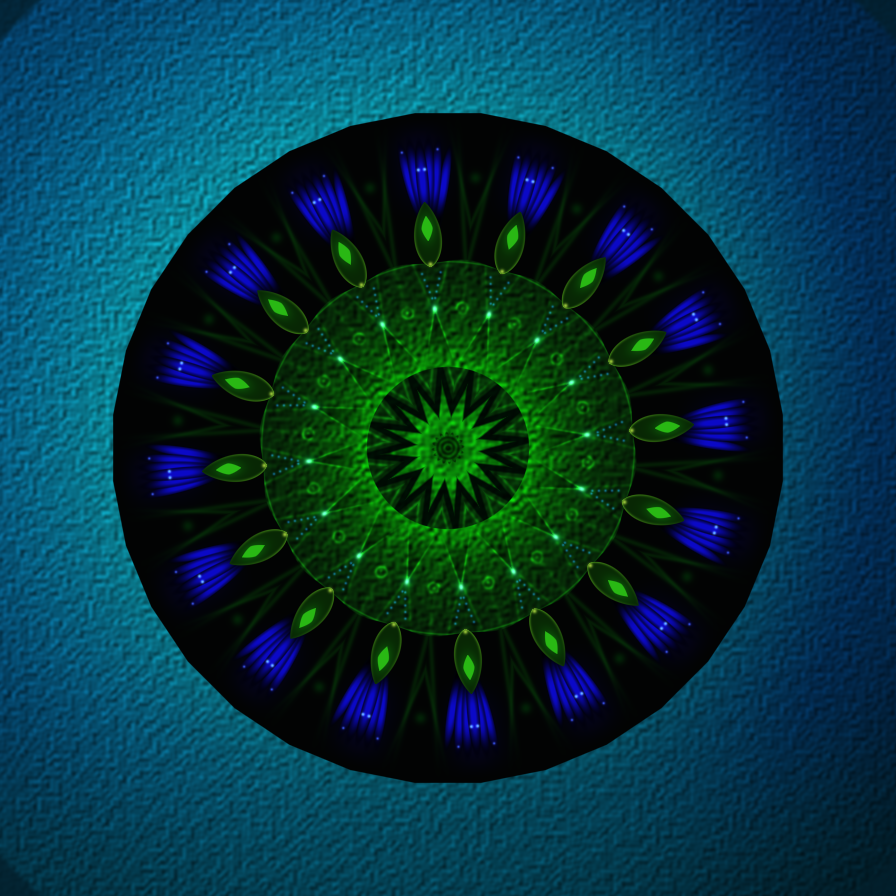
This pattern is drawn by a Shadertoy shader. Its source:

```glsl
// A sixteen-fold green and blue feather mandala on a black disc over embossed teal.
// The plane is folded into one sector (x = radial, y = sideways), where the star,
// beads, bulbs and feathers are drawn from distance functions and glows.
#define PETALS 16.0
#define TURN 0.095
#define DISC_R 0.3737
#define GREEN_R 0.209
#define STAR_R 0.0905
#define GRAIN 210.0
#define BLUE vec3(0.045, 0.035, 0.78)
#define LEAF vec3(0.06, 0.60, 0.05)
#define TEAL vec3(0.035, 0.44, 0.50)
#define DEEP vec3(0.01, 0.20, 0.38)

float hash(vec2 p) {
    return fract(sin(dot(p, vec2(127.1, 311.7))) * 43758.545);
}

float noise(vec2 p) {
    vec2 i = floor(p), f = fract(p);
    f = f * f * (3.0 - 2.0 * f);
    return mix(mix(hash(i), hash(i + vec2(1, 0)), f.x),
               mix(hash(i + vec2(0, 1)), hash(i + vec2(1, 1)), f.x), f.y);
}

float fill(float d, float aa) { return 1.0 - smoothstep(-aa, aa, d); }
float glow(vec2 v, float size) { return exp(-dot(v, v) / (size * size)); }
float line(float d, float width) { return exp(-d * d / (width * width)); }

// Angle folded into one of n equal sectors around zero
float fold(float angle, float n) {
    float s = 6.28319 / n;
    return mod(angle + 0.5 * s, s) - 0.5 * s;
}

vec3 backdrop(vec2 p, float r, float relief) {
    float diagonal = dot(p, vec2(-0.707, 0.707));
    float halo = exp(-max(r - DISC_R, 0.0) * 6.5);
    float side = smoothstep(0.15, 0.5, p.x);
    vec3 c = mix(DEEP, TEAL, clamp(halo * (0.9 + 0.6 * diagonal) - 0.35 * side, 0.0, 1.0));
    c = mix(c, vec3(0.015, 0.31, 0.37), 0.65 * smoothstep(-0.25, -0.5, p.y));
    c *= 1.0 + 0.45 * diagonal - 0.3 * smoothstep(0.45, 0.7, r);
    c *= 1.0 + 0.5 * relief;
    return mix(c, vec3(0.01, 0.12, 0.17), 0.8 * smoothstep(0.67, 0.68, r));
}

// Black outer ring with faint green chevrons between the feathers
vec3 outerRing(vec2 q, vec2 gap) {
    float fade = smoothstep(0.37, 0.25, q.x);
    vec3 c = vec3(0.006, 0.013, 0.010);
    float ribs = line(abs(gap.y) - 0.32 * (gap.x - 0.25), 0.0025)
               + line(abs(gap.y) - 0.16 * (gap.x - 0.20), 0.003);
    c += vec3(0.01, 0.10, 0.01) * ribs * fade;
    c += vec3(0.0, 0.12, 0.015) * glow(gap - vec2(0.303, 0.0), 0.006);
    return c + vec3(0.01, 0.0, 0.10) * line(q.y, 0.027) * smoothstep(0.25, 0.31, q.x)
             * smoothstep(0.374, 0.33, q.x);
}

// Glowing ring with cones that point outward to pale beads
vec3 greenRing(vec2 q, vec2 gap, float r, float relief) {
    float heat = exp(-max(r - STAR_R, 0.0) * 21.0);
    vec3 c = vec3(0.02, 0.09, 0.025) + vec3(0.015, 0.47, 0.0) * heat;
    float cone = 0.27 * (0.156 - q.x);
    float along = smoothstep(0.085, 0.14, q.x) * smoothstep(0.160, 0.150, q.x);
    c *= 1.0 - 0.4 * along * fill(abs(q.y) - cone, 0.002);
    c += LEAF * 0.4 * along * line(abs(q.y) - cone, 0.0014);
    c += LEAF * 0.16 * line(abs(q.y) - 0.35 * (q.x - 0.15), 0.002) * step(0.15, q.x);
    c += LEAF * 0.12 * line(gap.y, 0.003) * smoothstep(0.13, 0.19, r);
    float eye = length(gap - vec2(0.157, 0.0));
    c += LEAF * 0.4 * line(eye - 0.006, 0.002) + LEAF * 0.3 * line(eye, 0.002);
    c *= 1.0 + 0.9 * relief;
    c += LEAF * 0.35 * line(r - GREEN_R + 0.001, 0.0012);
    for (float i = 0.0; i < 5.0; i++) {
        vec2 bead = vec2(0.168 + 0.007 * i, 0.0016 + 0.0022 * i);
        c += vec3(0.05, 0.30, 0.50) * glow(vec2(q.x, abs(q.y)) - bead, 0.0015);
    }
    vec2 pearl = (q - vec2(0.156, 0.0)) * vec2(0.7, 1.0);
    return c + vec3(0.45, 0.8, 0.75) * glow(pearl, 0.0024) + vec3(0.0, 0.2, 0.1) * glow(pearl, 0.006);
}

// Dark zigzag star with echoed chevrons and a small rosette
vec3 starDisc(vec2 q, float r, float aa, float relief) {
    float halfStep = 3.14159 / PETALS;
    vec2 tip = vec2(0.089, 0.0), valley = 0.044 * vec2(cos(halfStep), sin(halfStep));
    vec2 edge = normalize(tip - valley);
    float d = dot(vec2(q.x, abs(q.y)) - tip, vec2(-edge.y, edge.x));
    vec3 inside = vec3(0.035, 0.50, 0.03) * (0.75 + 0.4 * line(r - 0.034, 0.016));
    vec3 outside = vec3(0.02, 0.17, 0.025) + LEAF * 0.35 * line(abs(d) - 0.009, 0.0018);
    vec3 c = mix(inside, outside, fill(-abs(d) * sign(d), aa));
    c = mix(c, vec3(0.0, 0.045, 0.012), fill(abs(d) - 0.0034, aa + 0.0006));
    float rosette = fill(r - 0.016 - 0.002 * cos(fold(atan(q.y, q.x), PETALS) * PETALS), 0.002);
    c *= 1.0 - rosette * (0.4 + 0.2 * sin(r * 1200.0));
    return c * (1.0 + 0.7 * relief);
}

// Blue lobes, a green bulb and its bright leaf, laid over the rings
vec3 feather(vec3 c, vec2 q, float aa) {
    for (float i = 0.0; i < 7.0; i++) {
        float k = 3.0 - floor((i + 1.0) * 0.5);
        float bend = k * 0.085 * (mod(i, 2.0) * 2.0 - 1.0);
        vec2 v = q - vec2(0.300 + 0.004 * k * (2.0 - k), bend * 0.085);
        v = vec2(v.x - bend * v.y, v.y - bend * v.x);
        float d = (length(v / vec2(0.039, 0.0058)) - 1.0) * 0.0058;
        vec3 lobe = BLUE * (0.45 + 0.55 * smoothstep(0.0, -0.004, d));
        lobe *= smoothstep(0.355, 0.305, q.x) * smoothstep(0.25, 0.29, q.x);
        c = mix(c, vec3(0.0, 0.0, 0.05), 0.5 * fill(d - 0.001, 0.001));
        c = mix(c, lobe, fill(d, aa));
    }
    float t = clamp((q.x - 0.203) / 0.073, 0.0, 1.0);
    float d = abs(q.y) - 0.043 * pow(t, 0.65) * pow(1.0 - t, 0.85);
    float bulb = fill(d, aa) * step(0.203, q.x) * step(q.x, 0.276);
    vec3 skin = vec3(0.03, 0.15, 0.015) + vec3(0.20, 0.32, 0.06) * line(d, 0.002) * (1.1 - t);
    c = mix(c, skin, bulb);
    float leaf = abs(q.y) - 0.0062 * (1.0 - pow(abs(q.x - 0.246) / 0.0145, 1.5));
    c += vec3(0.02, 0.22, 0.02) * glow((q - vec2(0.246, 0.0)) * vec2(0.6, 1.0), 0.009) * bulb;
    c = mix(c, vec3(0.16, 0.72, 0.08), fill(leaf, aa) * step(abs(q.x - 0.246), 0.0145));
    c += vec3(0.55, 0.6, 0.2) * glow(q - vec2(0.206, 0.0), 0.0025);
    vec2 m = vec2(q.x, abs(q.y));
    c += vec3(0.4, 0.7, 0.8) * glow(m - vec2(0.312, 0.0035), 0.0018);
    return c + vec3(0.2, 0.3, 0.7) * glow(m - vec2(0.333, 0.020), 0.0015);
}

void mainImage(out vec4 fragColor, in vec2 fragCoord) {
    float size = min(iResolution.x, iResolution.y), aa = 0.8 / size;
    vec2 p = (fragCoord - 0.5 * iResolution.xy) / size;
    float r = length(p), angle = atan(p.y, p.x);
    float a = fold(angle - TURN, PETALS);
    float b = fold(angle - TURN + 3.14159 / PETALS, PETALS);
    vec2 q = r * vec2(cos(a), sin(a)), gap = r * vec2(cos(b), sin(b));
    float relief = noise(p * GRAIN) - noise(p * GRAIN + vec2(0.6, -0.6));

    float rim = r * cos(fold(angle, 2.0 * PETALS)) - DISC_R;
    float scallop = r - GREEN_R - 0.002 * cos(b * PETALS);
    vec3 color = backdrop(p, r, relief);
    vec3 disc = mix(outerRing(q, gap), greenRing(q, gap, r, relief), fill(scallop, aa));
    disc = mix(disc, starDisc(q, r, aa, relief), fill(r - STAR_R, aa));
    disc = feather(disc, q, aa);
    color = mix(color, disc, fill(rim, aa));
    fragColor = vec4(clamp(color, 0.0, 1.0), 1.0);
}
```
